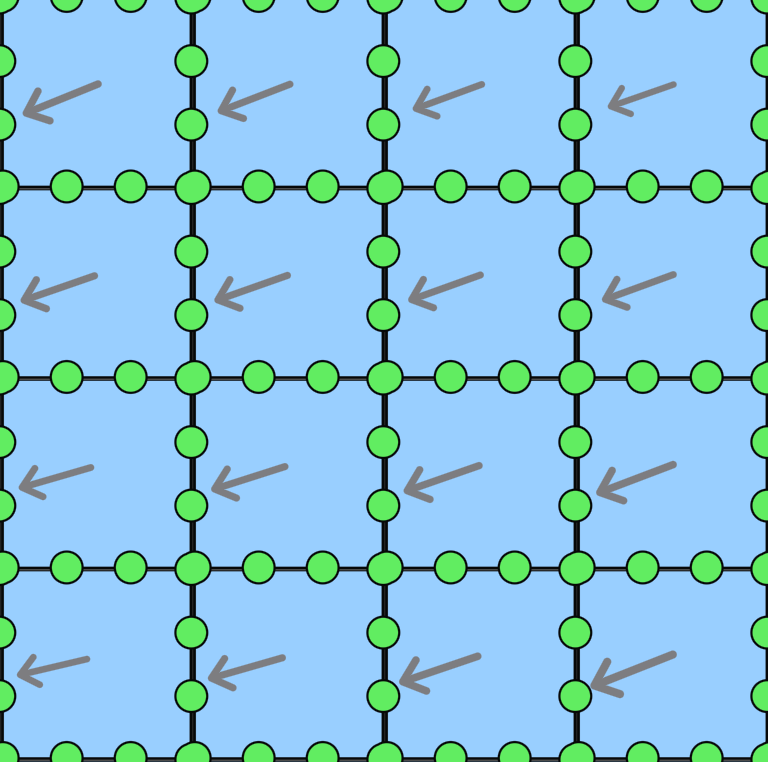
This pattern is drawn by a Shadertoy shader. Its source:

```glsl
// Pale blue grid of beaded black lines, with one grey arrow drifting in each cell.
#define REPEATS 4.0
#define BEAD_RADIUS 0.0885
#define BEAD_OUTLINE 0.0115
#define ROW_LINE_HALF 0.0120
#define COLUMN_LINE_HALF 0.0165
#define ARROW_LENGTH 0.386
#define ARROW_ANGLE 0.332
#define SKY vec3(0.60, 0.81, 1.00)
#define BEAD_GREEN vec3(0.38, 0.93, 0.38)
#define INK vec3(0.025, 0.03, 0.03)
#define ARROW_GREY vec3(0.49, 0.49, 0.50)

// Signed offset to the nearest multiple of period
vec2 wrapNearest(vec2 p, vec2 period) {
    return p - period * floor(p / period + 0.5);
}

float segmentDistance(vec2 p, vec2 a, vec2 b) {
    vec2 ap = p - a, ab = b - a;
    return length(ap - ab * clamp(dot(ap, ab) / dot(ab, ab), 0.0, 1.0));
}

float coverage(float distance, float pixel) {
    return clamp(0.5 - distance / (1.2 * pixel), 0.0, 1.0);
}

vec2 direction(float angle) {
    return vec2(cos(angle), sin(angle));
}

// Arrow whose length, slant and centre drift smoothly over the grid
float arrowDistance(vec2 p, vec2 cellId) {
    float column = cellId.x - 0.5 * (REPEATS - 1.0);
    float row = 0.5 * (REPEATS - 1.0) - cellId.y;
    float twist = row * column;
    float size = ARROW_LENGTH + 0.008 * row + 0.004 * column + 0.0155 * twist;
    float angle = ARROW_ANGLE - 0.019 * row + 0.016 * column + 0.0216 * twist;
    vec2 centre = vec2(0.312 - 0.015 * row + 0.007 * column, 0.487 - 0.0036 * twist);
    vec2 halfShaft = 0.5 * size * direction(angle);
    vec2 tip = centre - halfShaft;
    float d = segmentDistance(p, tip, centre + halfShaft);
    for (float side = -1.0; side < 2.0; side += 2.0) {
        vec2 barb = 0.32 * size * direction(angle + side * 0.70);
        d = min(d, segmentDistance(p, tip, tip + barb));
    }
    return d - 0.048 * size;
}

void mainImage(out vec4 fragColor, in vec2 fragCoord) {
    // One unit is the width of a cell
    float pixel = REPEATS / iResolution.x;
    vec2 cell = vec2(1.0, iResolution.y / iResolution.x);
    vec2 p = fragCoord * pixel;
    vec2 cellId = floor(p / cell);
    vec3 color = SKY;

    // Arrows
    float arrow = arrowDistance(p - cellId * cell, cellId);
    color = mix(color, ARROW_GREY, coverage(arrow, pixel));

    // Grid lines, each with a thin grey core
    vec2 line = wrapNearest(p - vec2(0.0040, 0.0130), cell);
    float rowLine = abs(line.y) - ROW_LINE_HALF;
    float columnLine = abs(line.x) - COLUMN_LINE_HALF;
    color = mix(color, INK, coverage(rowLine, pixel));
    color = mix(color, vec3(0.36), coverage(abs(line.y + 0.004) - 0.0032, pixel));
    color = mix(color, INK, coverage(columnLine, pixel));
    color = mix(color, vec3(0.20), coverage(abs(line.x) - 0.0022, pixel));

    // Two slightly offset chains of beads, merged where they cross
    vec2 rowBead = wrapNearest(p - vec2(0.0140, 0.0210), cell * vec2(1.0 / 3.0, 1.0));
    vec2 columnBead = wrapNearest(p - vec2(-0.0036, 0.0125), cell * vec2(1.0, 1.0 / 3.0));
    float bead = min(length(rowBead), length(columnBead)) - BEAD_RADIUS;
    color = mix(color, INK, coverage(bead, pixel));
    color = mix(color, BEAD_GREEN, coverage(bead + BEAD_OUTLINE, pixel));

    fragColor = vec4(color, 1.0);
}
```
